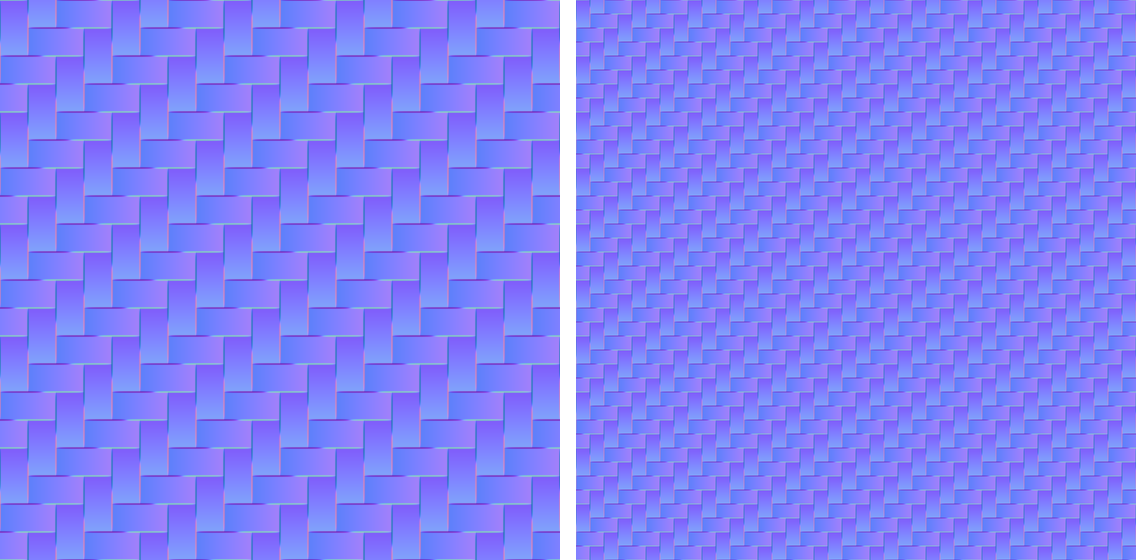
Left, the tile; right, the same tile 2 across and 2 down.
A WebGL 1 fragment shader for this texture map:

```glsl
precision highp float;
// Normal map of a 2/2 twill weave: 20 by 20 cells, repeating every 4 by 4.
// Each strand arches over two cells; the normals come from central differences
// of the height, so the steps between strands become thin coloured lines.

uniform vec2 u_resolution;

// Height of the top strand at p, in cells, with y pointing down.
float weaveHeight(vec2 p) {
  vec2 cell = floor(p);
  vec2 f = p - cell;
  // Twill step: 0, 1 = halves of a vertical strand, 2, 3 = of a horizontal one.
  float twill = mod(cell.x + cell.y, 4.0);
  float along = twill < 1.5 ? f.y : f.x;
  float t = along - 1.0 + mod(twill, 2.0);
  return -0.145 * t * t;
}

vec3 weaveNormal(vec2 p) {
  vec2 e = vec2(0.018, 0.0);
  vec2 slope = vec2(weaveHeight(p + e.xy) - weaveHeight(p - e.xy),
                    weaveHeight(p + e.yx) - weaveHeight(p - e.yx)) / (2.0 * e.x);
  return normalize(vec3(-slope, 1.0));
}

void main() {
  // Average 4 by 4 samples per pixel to smooth the edges.
  vec3 color = vec3(0.0);
  for (int j = 0; j < 4; j++) {
    for (int i = 0; i < 4; i++) {
      vec2 offset = (vec2(float(i), float(j)) - 1.5) / 4.0;
      vec2 uv = (gl_FragCoord.xy + offset) / u_resolution;
      color += 0.5 + 0.5 * weaveNormal(vec2(uv.x, 1.0 - uv.y) * 20.0);
    }
  }
  gl_FragColor = vec4(color / 16.0, 1.0);
}
```
